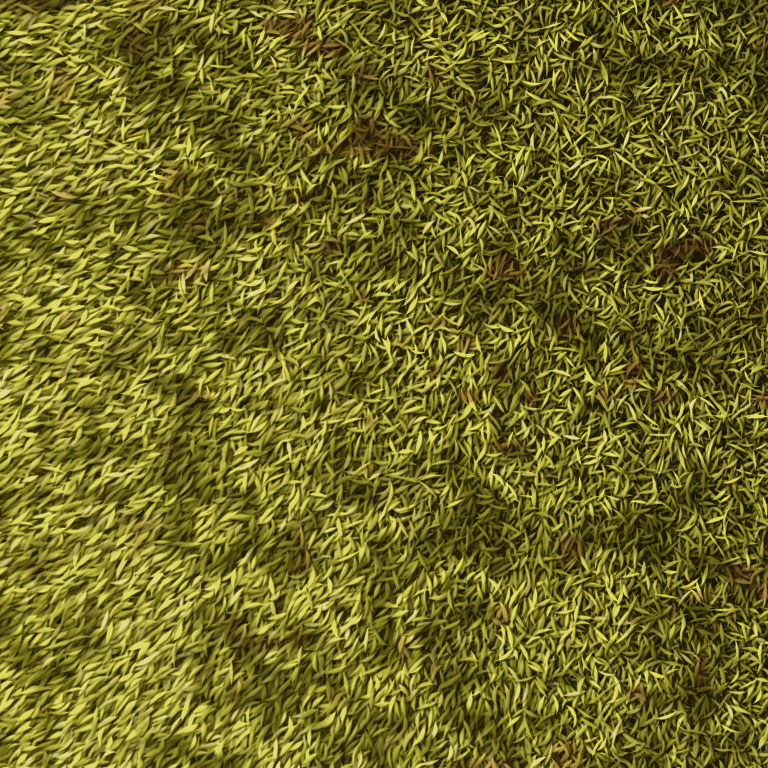
This texture is drawn by a Shadertoy shader. Its source:

```glsl
// Sunlit mossy turf: short overlapping blades, shallow at left and tangled at upper right.

float hash(vec2 p) {
    vec3 q = fract(p.xyx * 0.1031);
    q += dot(q, q.yzx + 33.33);
    return fract((q.x + q.y) * q.z);
}

float noise(vec2 p) {
    vec2 i = floor(p), f = fract(p);
    f = f * f * (3.0 - 2.0 * f);
    return mix(mix(hash(i), hash(i + vec2(1, 0)), f.x),
               mix(hash(i + vec2(0, 1)), hash(i + vec2(1, 1)), f.x), f.y);
}

// Rises from the soft lower left to the crisp, shaded upper right.
float crispness(vec2 p) {
    return smoothstep(0.1, 1.4, p.x + 0.5 * p.y);
}

// Lays one blade over turf, where x is tone and y is straw paleness.
vec2 layBlade(vec2 turf, vec2 p, vec2 center, vec2 seed, float depth, float soft) {
    float crisp = crispness(center);
    float spread = hash(seed + 3.1) + hash(seed + 5.7) - 1.0;
    float angle = mix(0.35, 1.25, center.x) + 0.3 * (1.0 - center.y)
                + spread * mix(0.75, 2.2, crisp);
    vec2 along = vec2(cos(angle), sin(angle));
    vec2 d = p - center;
    d = vec2(dot(d, along), dot(d, vec2(-along.y, along.x)));

    // Curved spindle outline
    float halfLength = mix(0.009, 0.0155, hash(seed + 7.3));
    float halfWidth = mix(0.0027, 0.0019, crisp) * mix(0.7, 1.25, hash(seed + 9.9));
    float u = d.x / halfLength;
    float bend = (hash(seed + 11.2) - 0.5) * 0.006;
    float across = d.y + bend * min(u * u, 2.0);
    float width = halfWidth * (1.0 - u * u);

    // Shadow cast to the lower side, then the lit blade itself
    float shadow = smoothstep(0.0025, -0.0015, abs(across + 0.0026) - width);
    turf.x *= 1.0 - mix(0.3, 0.5, crisp) * shadow;
    float cover = smoothstep(soft, -soft, abs(across) - width);
    float tone = mix(0.2, 0.92, depth) + 0.45 * (hash(seed + 13.4) - 0.5)
               + 0.1 * clamp(across / halfWidth, -1.0, 1.0) + 0.07 * clamp(u, -1.0, 1.0);
    float straw = smoothstep(0.72, 0.95, hash(seed + 17.8));
    return mix(turf, vec2(tone, straw), cover);
}

void mainImage(out vec4 fragColor, in vec2 fragCoord) {
    vec2 p = fragCoord / iResolution.y;
    float crisp = crispness(p);
    float soft = max(mix(0.0019, 0.0011, crisp), 0.7 / iResolution.y);

    // Dark thatch under the blades
    vec2 turf = vec2(mix(0.28, 0.06, crisp) * (0.4 + noise(p * 90.0)), 0.0);

    // Blades from deepest to topmost
    const float LAYERS = 10.0;
    for (float layer = 0.0; layer < LAYERS; layer++) {
        vec2 shift = vec2(hash(vec2(layer, 2.0)), hash(vec2(layer, 8.0)));
        vec2 cell = floor(p * 50.0 + shift);
        for (int y = -1; y <= 1; y++)
        for (int x = -1; x <= 1; x++) {
            vec2 id = cell + vec2(x, y);
            vec2 seed = id + layer * 61.7 + 20.0;
            vec2 jitter = vec2(hash(seed), hash(seed + 31.6));
            vec2 center = (id + jitter - shift) / 50.0;
            turf = layBlade(turf, p, center, seed, (layer + 0.5) / LAYERS, soft);
        }
    }

    // Clumps, hollows and the broad fall of light
    float clump = noise(p * 34.0 + 4.0) * 0.6 + noise(p * 13.0 + 9.0) * 0.4;
    float tone = turf.x * mix(0.62, 1.2, smoothstep(0.15, 0.65, clump));
    tone *= mix(1.1, 0.9, crisp);
    tone += 0.05 * (noise(p * 260.0) - 0.5);
    tone = clamp(tone, 0.0, 1.1);

    // Olive ramp from near black to yellow green, with paler straw
    float red = mix(0.08, 0.8, tone);
    vec3 color = vec3(red, red - 0.018, 0.5 * red * red);
    color += turf.y * tone * vec3(0.02, 0.0, 0.15);

    // Scattered withered brown patches
    float withered = smoothstep(0.77, 0.92, noise(p * vec2(23.0, 31.0) + 50.0));
    withered *= mix(0.25, 0.75, crisp);
    color = mix(color, vec3(0.62, 0.4, 0.17) * (0.2 + 0.7 * tone), withered);

    fragColor = vec4(color, 1.0);
}
```
